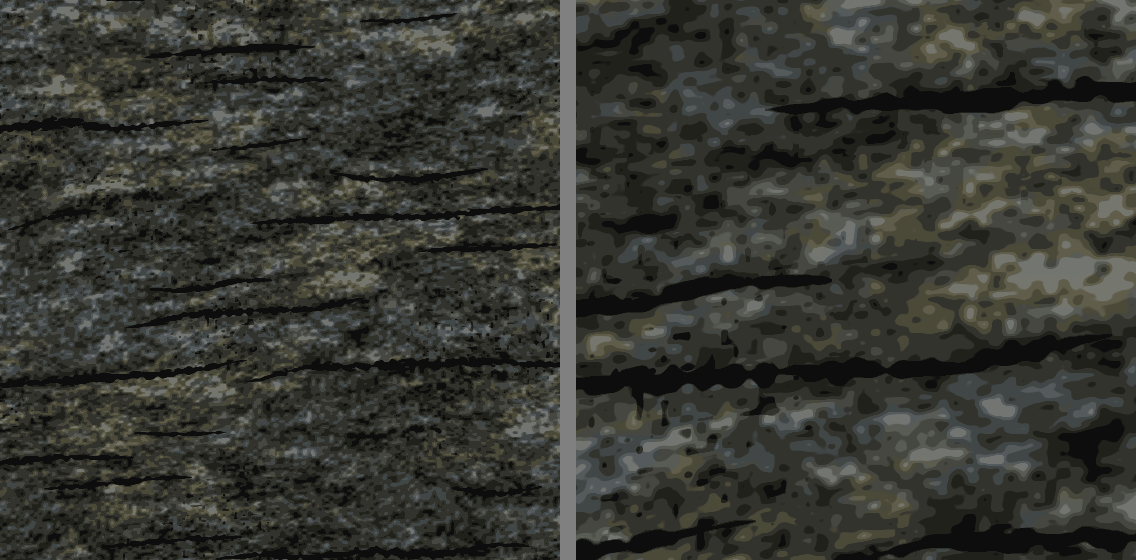
Left: the whole. Right: its middle third, enlarged.
This texture is drawn by a WebGL 1 fragment shader. Its source:

```glsl
precision highp float;
// Dark weathered wood: mottled grey-olive grain with slanting black cracks.

uniform vec2 u_resolution;

float hash(vec2 p) {
  vec3 q = fract(vec3(p.xyx) * 0.1031);
  q += dot(q, q.yzx + 33.33);
  return fract((q.x + q.y) * q.z);
}

float noise(vec2 p) {
  vec2 cell = floor(p);
  vec2 f = fract(p);
  f = f * f * (3.0 - 2.0 * f);
  float low = mix(hash(cell), hash(cell + vec2(1.0, 0.0)), f.x);
  float high = mix(hash(cell + vec2(0.0, 1.0)), hash(cell + vec2(1.0, 1.0)), f.x);
  return mix(low, high, f.y);
}

// Noise centred on zero with a spread of about one.
float grain(vec2 p) {
  return (noise(p) - 0.5) * 4.66;
}

// Darkness of all cracks: x is the black core, y the soft shade around it.
vec2 cracks(vec2 p, float ragged) {
  vec2 dark = vec2(0.0);
  for (int i = 0; i < 20; i++) {
    float id = float(i);
    float size = hash(vec2(id, 71.3));
    vec2 center = vec2(hash(vec2(id, 13.7)),
                       (id + 0.2 + 0.6 * hash(vec2(id, 41.9))) / 20.0 * 1.08 - 0.07);
    float along = (p.x - center.x) / mix(0.08, 0.34, size * size);
    float taper = sqrt(max(0.0, 1.0 - along * along));
    float bend = 0.006 * grain(vec2(p.x * 9.0, id * 5.0 + 0.5));
    float d = abs(p.y - center.y - bend);
    float halfWidth = taper * mix(0.003, 0.0062, size) * (1.0 + 0.38 * ragged);
    float core = (1.0 - smoothstep(-0.0012, 0.0012, d - halfWidth)) * step(0.01, taper);
    float shade = taper * exp(-d * d / 0.00018);
    dark = max(dark, vec2(core, shade));
  }
  return dark;
}

// Soft step between two flat tones.
float tier(float edge, float tone) {
  return smoothstep(edge - 0.1, edge + 0.1, tone);
}

void main() {
  vec2 uv = gl_FragCoord.xy / min(u_resolution.x, u_resolution.y);

  // Follow the slope of the wood and roughen the outlines.
  vec2 p = uv;
  p.y -= 0.07 * uv.x + 0.006 * grain(uv * vec2(4.0, 6.0) + 9.0);
  float ragged = grain(p * vec2(110.0, 150.0) + 57.0);
  vec2 rough = p + vec2(0.004, 0.002) * vec2(ragged, grain(p * 130.0 + 83.0));

  // Flecks, streaks and broad patches
  float tone = 0.60 * grain(p * vec2(125.0, 180.0) + 17.0);
  tone += 0.50 * grain(rough * vec2(48.0, 105.0) + 31.0);
  tone += 0.36 * grain(rough * vec2(8.0, 70.0) + 47.0);
  tone += 0.38 * grain(rough * vec2(14.0, 32.0) + 61.0);
  tone += 0.25 * grain(p * vec2(3.0, 7.0) + 75.0);

  // Pale worn spots and small black pits
  float worn = smoothstep(0.74, 0.9, noise(rough * vec2(15.0, 29.0) + 140.0));
  float pitted = smoothstep(0.45, 0.75, noise(p * vec2(5.0, 8.0) + 210.0));
  float pits = smoothstep(0.8, 0.9, noise(p * vec2(140.0, 170.0) + 260.0));
  tone += 1.1 * worn - 2.2 * pits * pitted;

  vec2 dark = cracks(p, ragged);
  tone -= 0.85 * dark.y + 4.5 * dark.x;

  // Six flat tones
  vec3 color = vec3(0.05, 0.05, 0.05);
  color = mix(color, vec3(0.13, 0.13, 0.11), tier(-1.9, tone));
  color = mix(color, vec3(0.20, 0.20, 0.18), tier(-0.9, tone));
  color = mix(color, vec3(0.27, 0.28, 0.25), tier(0.25, tone));
  color = mix(color, vec3(0.35, 0.36, 0.33), tier(1.2, tone));
  color = mix(color, vec3(0.45, 0.46, 0.44), tier(1.85, tone));

  // Brown and slate tints, strongest in the middle tones
  float hue = 0.7 * grain(rough * vec2(40.0, 75.0) + 310.0)
            + 0.7 * grain(rough * vec2(5.0, 16.0) + 350.0);
  float tinted = tier(0.25, tone) * (1.0 - 0.7 * tier(1.85, tone));
  color += tinted * tier(0.6, hue) * vec3(0.025, 0.005, -0.035);
  color += tinted * tier(0.5, -hue) * vec3(-0.015, -0.005, 0.03);

  gl_FragColor = vec4(color, 1.0);
}
```
